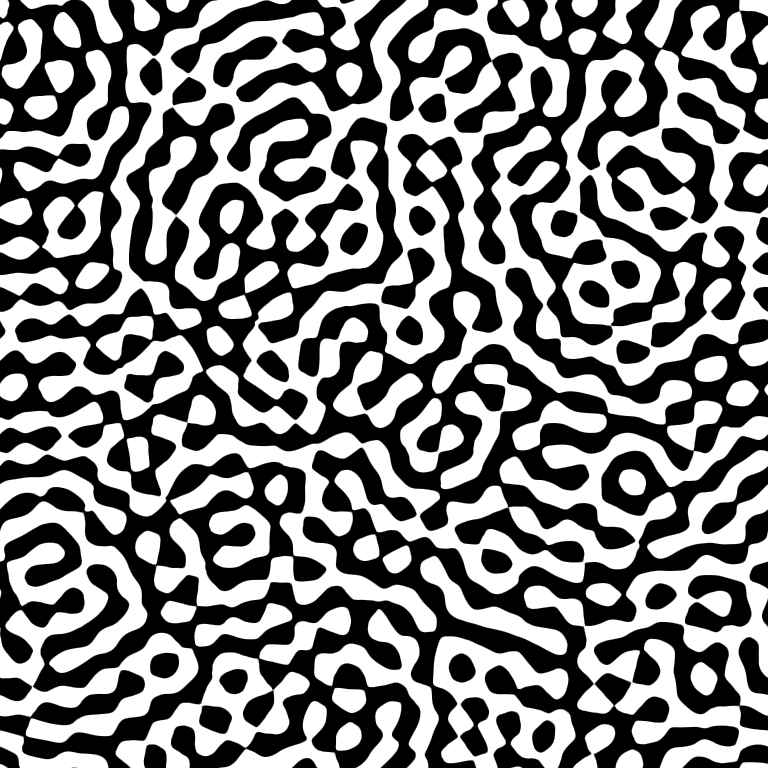
Reproduce this pattern procedurally as a WebGL 2 fragment shader.

```glsl
#version 300 es
precision highp float;

#define WAVES 48         // plane waves summed into the field
#define FREQUENCY 22.0   // stripe pairs across the canvas
#define TAPS 8           // neighbours that inhibit each point
#define REACH 0.6        // inhibition distance in stripe pairs
#define GAIN 1.4         // saturation of the stripes
#define THRESHOLD 0.02   // raises the dark share
#define WARP 0.016       // strength of the bending
#define WARP_CELLS 6     // noise cells across the canvas

uniform vec2 u_resolution;
out vec4 outColor;

const float TAU = 6.2831853;
const vec3 INK = vec3(0.0);
const vec3 PAPER = vec3(1.0);

// Integer hash to [0, 1)
float hash(uint n) {
    n = n * 747796405u + 2891336453u;
    n = ((n >> ((n >> 28u) + 4u)) ^ n) * 277803737u;
    n = (n >> 22u) ^ n;
    return float(n >> 8u) / 16777216.0;
}

vec2 direction(float angle) {
    return vec2(cos(angle), sin(angle));
}

// Gradient noise on a wrapping lattice
float cornerSlope(ivec2 cell, vec2 offset, uint seed) {
    ivec2 wrapped = (cell + WARP_CELLS) % WARP_CELLS;
    uint id = uint(wrapped.x + wrapped.y * WARP_CELLS) + seed;
    return dot(direction(TAU * hash(id)), offset);
}

float gradientNoise(vec2 uv, uint seed) {
    vec2 p = uv * float(WARP_CELLS);
    ivec2 cell = ivec2(floor(p));
    vec2 f = fract(p);
    vec2 blend = f * f * f * (f * (f * 6.0 - 15.0) + 10.0);
    float a = cornerSlope(cell, f, seed);
    float b = cornerSlope(cell + ivec2(1, 0), f - vec2(1, 0), seed);
    float c = cornerSlope(cell + ivec2(0, 1), f - vec2(0, 1), seed);
    float d = cornerSlope(cell + ivec2(1, 1), f - vec2(1, 1), seed);
    return mix(mix(a, b, blend.x), mix(c, d, blend.x), blend.y);
}

// Labyrinth: random waves of one length, then lateral inhibition
float labyrinth(vec2 uv) {
    vec2 points[TAPS + 1];
    float field[TAPS + 1];
    points[TAPS] = uv;
    field[TAPS] = 0.0;
    for (int t = 0; t < TAPS; t++) {
        points[t] = uv + REACH / FREQUENCY * direction(TAU * float(t) / float(TAPS));
        field[t] = 0.0;
    }

    // Whole-number wave vectors keep the sum periodic
    for (int i = 0; i < WAVES; i++) {
        uint id = uint(i) * 2u + 1000u;
        float angle = 0.5 * TAU * (float(i) + hash(id)) / float(WAVES);
        vec2 wave = TAU * round(FREQUENCY * direction(angle));
        float phase = TAU * hash(id + 1u);
        for (int t = 0; t <= TAPS; t++) {
            field[t] += cos(dot(wave, points[t]) + phase);
        }
    }

    // Saturated centre minus its surroundings evens out the widths
    float scale = GAIN * sqrt(2.0 / float(WAVES));
    float surround = 0.0;
    for (int t = 0; t < TAPS; t++) {
        surround += tanh(scale * field[t]);
    }
    return tanh(scale * field[TAPS]) - surround / float(TAPS);
}

void main() {
    vec2 uv = gl_FragCoord.xy / u_resolution;
    vec2 bend = vec2(gradientNoise(uv, 0u), gradientNoise(uv, 300u));
    float level = labyrinth(uv + WARP * bend) - THRESHOLD;

    // One-pixel smooth edge
    float coverage = clamp(0.5 + level / max(fwidth(level), 1e-5), 0.0, 1.0);
    outColor = vec4(mix(INK, PAPER, coverage), 1.0);
}
```
